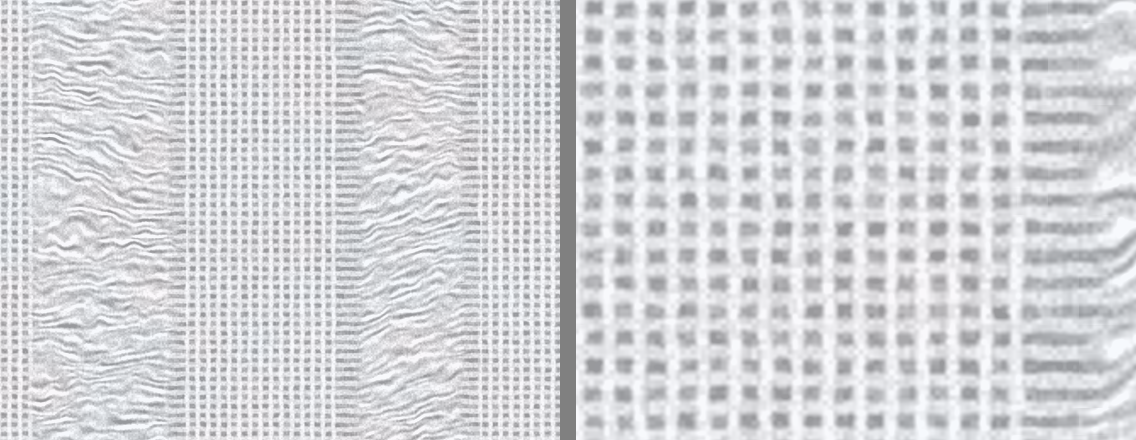
Left, the full canvas; right, a detail of the centre.
Reproduce this texture procedurally as a Shadertoy shader.

```glsl
// Pale woven fabric: stripes of open square mesh alternate with crinkled crepe.
// One grid of 53.6 x 48 cells sets mesh holes and rib rows; the crepe is made of
// tilted row waves broken up by embossed, stretched noise.

float hash(vec2 p) {
    p = fract(p * vec2(0.1031, 0.1137));
    p += dot(p, p.yx + 33.33);
    return fract((p.x + p.y) * p.x * 17.3);
}

float noise(vec2 p) {
    vec2 i = floor(p), f = fract(p);
    f = f * f * (3.0 - 2.0 * f);
    return mix(mix(hash(i), hash(i + vec2(1, 0)), f.x),
               mix(hash(i + vec2(0, 1)), hash(i + vec2(1, 1)), f.x), f.y);
}

// 1 between a and b, with edges of half width s
float band(float x, float a, float b, float s) {
    return smoothstep(a - s, a + s, x) * (1.0 - smoothstep(b - s, b + s, x));
}

// Height of the crinkles: short folds with finer ones on top
float folds(vec2 q) {
    return 0.6 * noise(q * vec2(0.6, 1.7) + 60.0)
         + 0.4 * noise(q * vec2(1.3, 2.5) + 130.0);
}

// Crepe brightness about zero; slope tilts the folds around the column centre
float crepe(vec2 g, float slope, float centre, float disorder) {
    vec2 q = g;
    q.y -= slope * (g.x - centre);
    q.y += disorder * (noise(g * vec2(0.24, 0.2) + 80.0) - 0.5);
    q.y += 0.7 * (noise(g * vec2(0.9, 0.7) + 200.0) - 0.5);
    float wave = -cos(6.2832 * (q.y * 1.15 - 0.68));
    float strength = smoothstep(0.1, 0.8, noise(q * vec2(0.5, 1.1) + 300.0));
    float relief = folds(q + vec2(0.06, 0.22)) - folds(q - vec2(0.06, 0.22));
    return 0.12 * wave * strength + 0.38 * relief;
}

void mainImage(out vec4 fragColor, in vec2 fragCoord) {
    vec2 p = fragCoord / iResolution.xy;
    vec2 g = vec2((p.x - 0.3437) * 53.6 + 60.0, p.y * 48.0);

    // Mesh and ribs: ribs are rows whose upright threads are covered
    vec2 wobble = 0.14 * vec2(noise(g * 1.3), noise(g * 1.3 + 40.0)) - 0.07;
    vec2 d = abs(fract(g + wobble + vec2(0.5, -0.18)) - 0.5);
    float row = floor(g.y - 0.18);
    float ragged = p.x + 0.016 * (hash(vec2(row, 7.0)) - 0.5);
    float rib = max(band(ragged, 0.303, 0.331, 0.007),
                max(band(ragged, 0.604, 0.65, 0.007),
                    band(ragged, 0.82, 0.857, 0.007)));
    float column = 1.0 - smoothstep(0.14, 0.4, d.x);
    float gap = 1.0 - smoothstep(0.1, mix(0.4, 0.34, rib), d.y);
    float hole = gap * mix(column, 0.75 + 0.4 * noise(g * vec2(1.2, 1.0)), rib);
    float depth = 0.18 + 0.1 * hash(floor(g + vec2(0.5, -0.18)) + 11.0);
    float thread = mix(0.885, 0.95, smoothstep(0.22, 0.46, d.x) * (1.0 - rib));
    float tone = thread - depth * hole;

    // Crepe stripes: the left one is unruly, the right one sweeps in arcs
    float sink = (p.y - 0.62) / 0.22;
    float leftSlope = 0.06 - 0.34 * exp(-sink * sink);
    float rightSlope = mix(0.38, -0.15, smoothstep(0.45, 1.0, p.y));
    bool isLeft = p.x < 0.46;
    float crinkle = isLeft ? crepe(g, leftSlope, 51.0, 2.0)
                           : crepe(g, rightSlope, 81.0, 1.2);
    float inCrepe = isLeft ? band(ragged, 0.06, 0.305, 0.02)
                           : band(ragged, 0.643, 0.825, 0.012);
    tone = mix(tone, 0.848 + crinkle, inCrepe);

    // Bright selvedge threads where a mesh stripe starts
    float selvedge = max(band(p.x, 0.3325, 0.336, 0.0012),
                         band(p.x, 0.8575, 0.861, 0.0012));
    tone = mix(tone, 0.95, 0.75 * selvedge);

    // Fine grain, then faint cool and warm patches
    tone += 0.13 * (noise(p * vec2(330.0, 260.0)) - 0.5);
    tone += 0.015 * (noise(p * vec2(9.0, 7.0) + 20.0) - 0.5);
    tone = clamp(tone, 0.6, 0.975);
    float warmth = noise(p * vec2(11.0, 9.0) + 500.0) - 0.5;
    vec3 color = vec3(tone) + vec3(-0.002, 0.0, 0.013);
    color += warmth * vec3(0.022, -0.004, -0.012);
    fragColor = vec4(color, 1.0);
}
```
